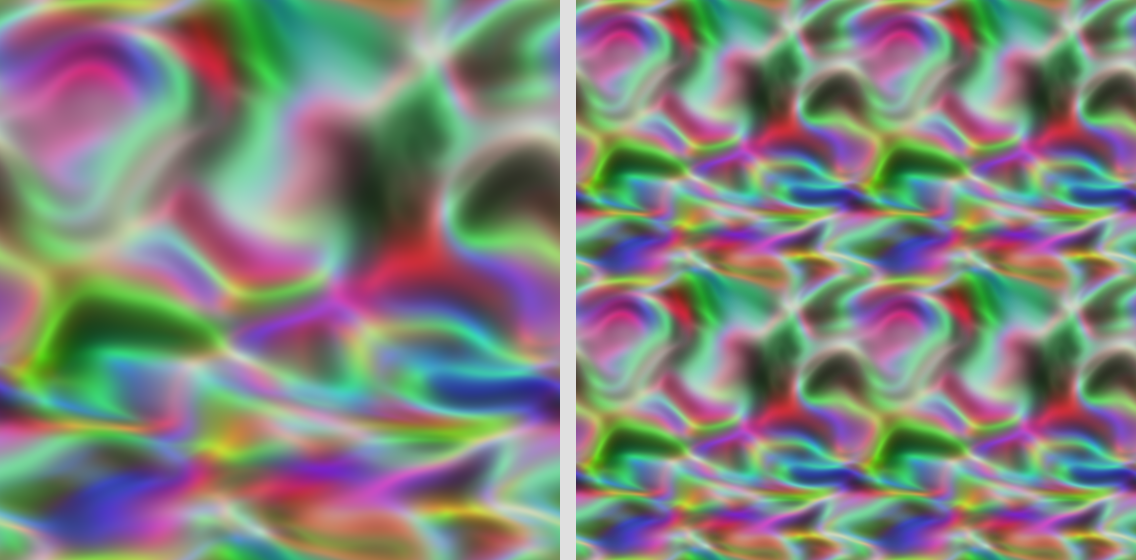
Left, the tile; right, the same tile 2 across and 2 down.
Write a three.js fragment shader that draws this background.

```glsl
// Soft tiling veils of ridged colour noise: grey rounded cells above, vivid flat ones below.
varying vec2 vUv;

const float TAU = 6.2831853;
const vec2 CELLS = vec2(4.0, 6.0);

// Random gradient with components from -1 to 1
vec3 hashGradient(vec3 p) {
  p = fract(p * vec3(0.1031, 0.1030, 0.0973));
  p += dot(p, p.yxz + 33.33);
  return fract((p.xxy + p.yxx) * p.zyx) * 2.0 - 1.0;
}

float corner(vec3 cell, vec3 local, vec3 offset, vec2 period) {
  vec3 id = cell + offset;
  id.xy = mod(id.xy, period);
  return dot(hashGradient(id + 3.0), local - offset);
}

float layer(vec3 cell, vec3 local, vec2 blend, float z, vec2 period) {
  float low = mix(corner(cell, local, vec3(0.0, 0.0, z), period),
                  corner(cell, local, vec3(1.0, 0.0, z), period), blend.x);
  float high = mix(corner(cell, local, vec3(0.0, 1.0, z), period),
                   corner(cell, local, vec3(1.0, 1.0, z), period), blend.x);
  return mix(low, high, blend.y);
}

// Gradient noise that wraps in x and y
float wrapNoise(vec3 p, vec2 period) {
  vec3 cell = floor(p);
  vec3 f = p - cell;
  vec3 blend = f * f * f * (f * (f * 6.0 - 15.0) + 10.0);
  return mix(layer(cell, f, blend.xy, 0.0, period),
             layer(cell, f, blend.xy, 1.0, period), blend.z);
}

// Absolute value with a rounded crease
float softAbs(float x, float radius) {
  return sqrt(x * x + radius * radius) - 0.5 * radius;
}

// Bright creases around dark, smooth hollows
float veil(vec2 p, float depth, vec2 period) {
  float broad = softAbs(wrapNoise(vec3(p, depth), period), 0.06);
  float fine = softAbs(wrapNoise(vec3(p * 2.0, depth + 9.4), period * 2.0), 0.09);
  return 0.96 * exp(-3.3 * (broad * 1.15 + fine * 0.32));
}

// Squeezes rows near the given height and stretches the opposite ones
float bendRows(float y, float center, float amount) {
  return y + amount * sin(TAU * (y - center)) / TAU;
}

vec2 warp(vec2 p, float amount, vec2 period) {
  return p + amount * vec2(wrapNoise(vec3(p, 20.4), period),
                           wrapNoise(vec3(p, 27.6), period));
}

void main() {
  vec2 p = vec2(vUv.x, bendRows(vUv.y, 0.2, 0.38)) * CELLS;
  p = warp(p, 0.9, CELLS);

  // Channels drift apart in depth towards the lower part
  float vivid = 0.5 + 0.5 * cos(TAU * (vUv.y - 0.24));
  vec3 depth = 0.35 + vec3(0.0, 1.7, 0.8) * mix(0.14, 0.85, vivid);

  vec3 color = vec3(veil(p, depth.r, CELLS),
                    veil(p, depth.g, CELLS),
                    veil(p, depth.b, CELLS));
  gl_FragColor = vec4(color * vec3(0.98, 1.03, 0.95), 1.0);
}
```
